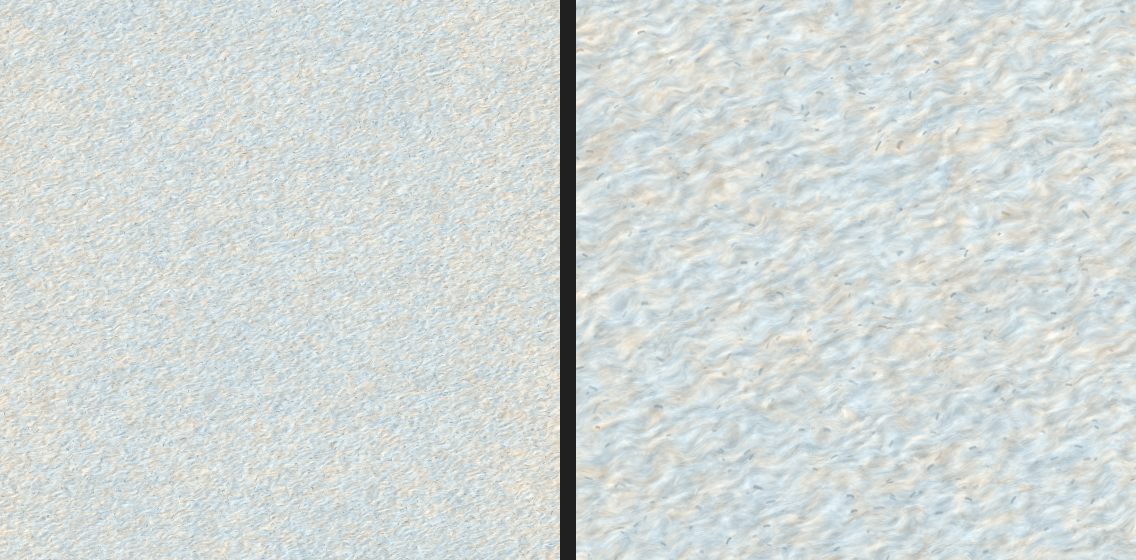
Left, the full canvas; right, a detail of the centre.
This texture is drawn by a Shadertoy shader. Its source:

```glsl
float hash(vec2 p) {
    vec3 h = fract(vec3(p.xyx) * vec3(0.1031, 0.1030, 0.0973));
    h += dot(h, h.yzx + 33.33);
    return fract((h.x + h.y) * h.z);
}

float noise(vec2 p) {
    vec2 cell = floor(p), f = fract(p);
    f = f * f * (3.0 - 2.0 * f);
    return mix(mix(hash(cell), hash(cell + vec2(1, 0)), f.x),
               mix(hash(cell + vec2(0, 1)), hash(cell + vec2(1, 1)), f.x), f.y);
}

// Layered noise, centred on zero
float fbm(vec2 p) {
    float sum = 0.0, weight = 0.5;
    for (int i = 0; i < 4; i++) {
        sum += weight * (noise(p) - 0.5);
        p = mat2(1.94, 0.36, -0.36, 1.94) * p + 17.3;
        weight *= 0.62;
    }
    return sum;
}

// Sparse short flecks, one candidate per grid cell
float flecks(vec2 p, float cells, float share, float seed) {
    vec2 cell = floor(p * cells), key = cell + seed;
    vec2 centre = 0.3 + 0.4 * vec2(hash(key + 11.7), hash(key + 37.1));
    vec2 d = (fract(p * cells) - centre) / cells;
    float tilt = 1.8 * (hash(key + 71.9) - 0.5);
    d = mat2(cos(tilt), -sin(tilt), sin(tilt), cos(tilt)) * d;
    d.y += 50.0 * d.x * d.x;
    float halfLength = mix(0.03, 0.2, hash(key + 5.3)) / cells;
    d.x -= clamp(d.x, -halfLength, halfLength);
    float edge = max(0.8 / iResolution.y, 0.0009);
    float mask = 1.0 - smoothstep(0.0001, 0.0004 + edge, length(d));
    return mask * step(hash(key), share) * mix(0.3, 1.0, hash(key + 91.3));
}

void mainImage(out vec4 fragColor, in vec2 fragCoord) {
    vec2 uv = fragCoord / iResolution.y;

    // Slanted grain, bent slightly so strokes are uneven
    vec2 grain = mat2(0.94, -0.34, 0.34, 0.94) * uv + 3.0;
    vec2 bend = vec2(noise(uv * 75.0), noise(uv * 75.0 + 80.0)) - 0.5;
    grain += 0.006 * bend;

    // Cool ground with small warm patches, warmer towards the sides
    float sides = smoothstep(0.2, 0.55, abs(uv.x - 0.5));
    float cloud = fbm(uv * 6.0 + 9.0);
    float warmth = 0.34 + 0.12 * sides + 0.22 * cloud
                 + 0.65 * fbm(grain * vec2(50, 95))
                 + 0.75 * fbm(grain * vec2(100, 190) + 50.0);
    vec3 color = mix(vec3(0.795, 0.86, 0.888), vec3(0.895, 0.855, 0.79),
                     smoothstep(-0.05, 0.95, warmth));

    // Light and dark strokes with a crisp raised relief
    vec2 fine = grain * vec2(115, 260);
    float strokes = fbm(fine + 120.0);
    float relief = strokes - fbm(fine + vec2(119.5, 120.8));
    float tone = 0.07 * fbm(grain * vec2(45, 85) + 200.0)
               + 0.14 * strokes + 0.12 * relief + 0.02 * cloud;

    // Thin broken creases where two stroke layers meet
    float crease = abs(fbm(grain * vec2(70, 160) + 310.0));
    float broken = smoothstep(0.5, 0.75, noise(grain * vec2(90, 120) + 400.0));
    tone -= 0.04 * broken * (1.0 - smoothstep(0.0, 0.06, crease));
    color += (tone + 0.004) * vec3(1.05, 1.0, 0.95);

    // Slate and rust specks, then chalky highlights
    vec3 speckColor = mix(vec3(0.46, 0.56, 0.62), vec3(0.64, 0.54, 0.44),
                          smoothstep(0.4, 0.65, warmth));
    color = mix(color, speckColor, 0.6 * flecks(grain, 80.0, 0.2, 13.0));
    color = mix(color, speckColor, 0.45 * flecks(grain + 0.37, 125.0, 0.18, 47.0));
    color = mix(color, vec3(0.95, 0.96, 0.93), 0.6 * flecks(grain + 0.71, 85.0, 0.3, 29.0));

    fragColor = vec4(clamp(color, 0.0, 1.0), 1.0);
}
```
